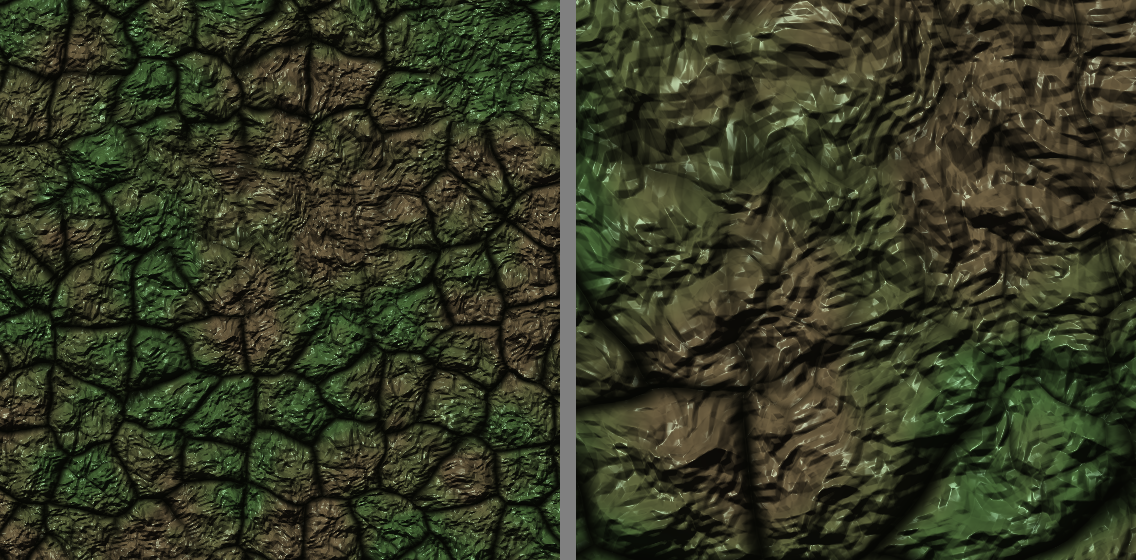
Left: the whole. Right: its middle third, enlarged.
Write a three.js fragment shader that draws this texture.

```glsl
varying vec2 vUv;

const float STONE_SCALE = 9.0;
const float LUMP_SCALE = 19.0;
const float STONE_HEIGHT = 0.020;
const float LUMP_HEIGHT = 0.0065;
const float FACET_SCALE = 26.0;
const float FACET_SLOPE = 0.78;
const int FACET_OCTAVES = 4;
const float SLOPE_STEP = 0.0013;
const float AMBIENT = 0.13;
const float DIFFUSE = 1.0;
const float GLOSS = 26.0;
const vec3 LIGHT = vec3(-0.22, 0.58, 0.78);
const vec3 MOSS = vec3(0.245, 0.355, 0.185);
const vec3 OLIVE = vec3(0.320, 0.345, 0.205);
const vec3 EARTH = vec3(0.375, 0.325, 0.225);
const vec3 CREVICE = vec3(0.022, 0.026, 0.013);
const vec3 GLINT = vec3(0.40, 0.49, 0.46);

float hash(vec2 p) {
  return fract(sin(dot(p, vec2(127.1, 311.7))) * 43758.5453);
}

vec2 hash2(vec2 p) {
  return vec2(hash(p), hash(p + 57.3));
}

float noise(vec2 p) {
  vec2 i = floor(p);
  vec2 f = fract(p);
  f = f * f * (3.0 - 2.0 * f);
  return mix(mix(hash(i), hash(i + vec2(1.0, 0.0)), f.x),
             mix(hash(i + vec2(0.0, 1.0)), hash(i + 1.0), f.x), f.y);
}

float fbm(vec2 p) {
  return 0.55 * noise(p) + 0.3 * noise(p * 2.1 + 7.3) + 0.15 * noise(p * 4.3 + 3.1);
}

vec2 warp(vec2 p) {
  return vec2(noise(p), noise(p + 31.7)) - 0.5;
}

// Gap between the two nearest cell centres: zero along the cracks
float crackDistance(vec2 p) {
  vec2 cell = floor(p);
  float nearest = 8.0;
  float second = 8.0;
  for (int y = -1; y <= 1; y++) {
    for (int x = -1; x <= 1; x++) {
      vec2 id = cell + vec2(float(x), float(y));
      float d = length(id + 0.1 + 0.8 * hash2(id) - p);
      second = min(second, max(nearest, d));
      nearest = min(nearest, d);
    }
  }
  return second - nearest;
}

// Flat triangles between random heights give sharp folds
float facets(vec2 p) {
  vec2 q = p + 0.366 * (p.x + p.y);
  vec2 i = floor(q);
  vec2 f = fract(q);
  vec2 side = f.x > f.y ? vec2(1.0, 0.0) : vec2(0.0, 1.0);
  float high = max(f.x, f.y);
  float low = min(f.x, f.y);
  return hash(i) * (1.0 - high) + hash(i + side) * (high - low) + hash(i + 1.0) * low;
}

// x: height, y: openness, dark inside the cracks
vec2 relief(vec2 uv) {
  vec2 p = uv + 0.035 * warp(uv * 8.0) + 0.012 * warp(uv * 31.0);
  float stone = crackDistance(p * STONE_SCALE);
  float lump = crackDistance(p * LUMP_SCALE + 13.7);
  float stoneDepth = mix(0.35, 1.0, smoothstep(0.25, 0.6, noise(uv * 6.0 + 5.0)));
  float lumpDepth = smoothstep(0.15, 0.8, noise(uv * 11.0 + 19.0));
  float height = STONE_HEIGHT * stoneDepth * (1.0 - exp(-5.0 * stone));
  height += LUMP_HEIGHT * lumpDepth * (1.0 - exp(-5.0 * lump));

  float scale = FACET_SCALE;
  vec2 q = p;
  for (int i = 0; i < FACET_OCTAVES; i++) {
    q = mat2(0.8, 0.6, -0.6, 0.8) * q + 3.17;
    height += FACET_SLOPE / scale * facets(q * scale);
    scale *= 1.9;
  }
  float open = mix(1.0, smoothstep(-0.03, 0.20, stone), stoneDepth);
  open *= mix(1.0, smoothstep(-0.07, 0.16, lump), 0.75 * lumpDepth);
  return vec2(height, open);
}

void main() {
  // Surface normal from height differences
  vec2 here = relief(vUv);
  float right = relief(vUv + vec2(SLOPE_STEP, 0.0)).x;
  float above = relief(vUv + vec2(0.0, SLOPE_STEP)).x;
  vec3 normal = normalize(vec3(here.x - right, here.x - above, SLOPE_STEP));

  // Mossy green drifting into olive and earth
  float tint = fbm(vUv * 7.0 + 2.0);
  vec3 rock = mix(MOSS, OLIVE, smoothstep(0.3, 0.5, tint));
  rock = mix(rock, EARTH, smoothstep(0.48, 0.7, tint));
  rock *= 0.82 + 0.36 * fbm(vUv * 70.0);

  // Matte light, crack shadow and wet glints
  vec3 light = normalize(LIGHT);
  float lit = AMBIENT + DIFFUSE * max(dot(normal, light), 0.0);
  vec3 halfway = normalize(light + vec3(0.0, 0.0, 1.0));
  float shine = pow(max(dot(normal, halfway), 0.0), GLOSS);
  shine *= smoothstep(0.3, 0.85, noise(vUv * 120.0)) * here.y;
  vec3 color = mix(CREVICE, rock * lit, here.y) + GLINT * shine;
  gl_FragColor = vec4(color, 1.0);
}
```
